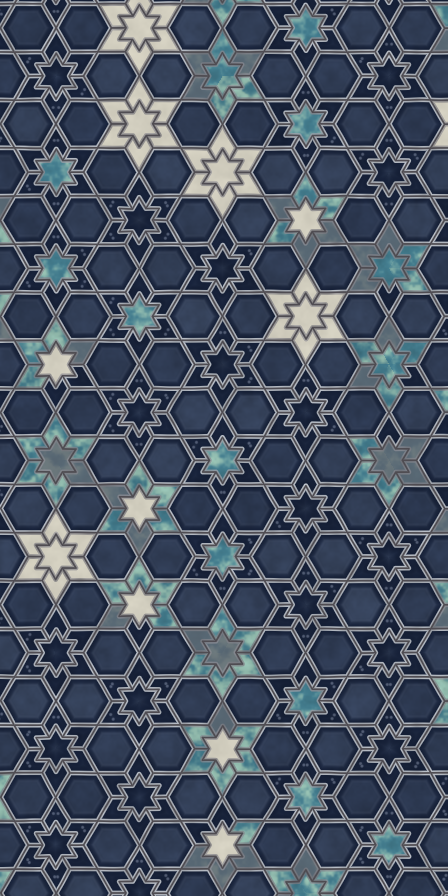
A Shadertoy shader for this pattern:

```glsl
// Glazed mosaic of navy hexagons and six-pointed stars with pale raised joints
#define REPEATS 9.32
#define ORIGIN vec2(0.5825, 0.53)
#define JOINT_CORE 0.009
#define JOINT_EDGE 0.025
#define NAVY_DARK vec3(0.085, 0.125, 0.215)
#define NAVY_LIGHT vec3(0.205, 0.255, 0.350)
#define CREAM vec3(0.83, 0.815, 0.755)
#define TEAL vec3(0.27, 0.50, 0.57)
#define SEAFOAM vec3(0.53, 0.68, 0.63)
#define SLATE vec3(0.37, 0.38, 0.42)
#define RIM vec3(0.66, 0.68, 0.71)
#define GROUT vec3(0.31, 0.30, 0.32)

const float SIXTH = 1.04719755;
const vec2 LATTICE = vec2(1.7320508, 1.0);

float hash(vec2 p) {
    vec3 q = fract(vec3(p.xyx) * 0.1031);
    q += dot(q, q.yzx + 33.33);
    return fract((q.x + q.y) * q.z);
}

float noise(vec2 p) {
    vec2 i = floor(p), f = fract(p);
    f = f * f * (3.0 - 2.0 * f);
    return mix(mix(hash(i), hash(i + vec2(1, 0)), f.x),
               mix(hash(i + vec2(0, 1)), hash(i + vec2(1, 1)), f.x), f.y);
}

float fbm(vec2 p) {
    return 0.55 * noise(p) + 0.3 * noise(p * 2.1 + 7.0) + 0.15 * noise(p * 4.3 + 19.0);
}

float segment(vec2 p, vec2 a, vec2 b) {
    vec2 d = b - a;
    return length(p - a - d * clamp(dot(p - a, d) / dot(d, d), 0.0, 1.0));
}

// Offset from the nearest star centre on a triangular lattice
vec2 starLocal(vec2 p) {
    vec2 a = p - LATTICE * round(p / LATTICE);
    vec2 shifted = p - 0.5 * LATTICE;
    vec2 b = shifted - LATTICE * round(shifted / LATTICE);
    return dot(a, a) < dot(b, b) ? a : b;
}

vec3 navyGlaze(float d, float seed, float mottle) {
    float pool = smoothstep(0.02, 0.12, d);
    return mix(NAVY_DARK, NAVY_LIGHT, pool * (0.7 + 0.35 * seed)) * (0.88 + 0.24 * mottle);
}

vec3 tealGlaze(float seed, float mottle) {
    vec3 c = mix(TEAL, SEAFOAM, smoothstep(0.35, 0.75, mottle + 0.3 * (seed - 0.5)));
    return c * (0.8 + 0.4 * mottle);
}

void mainImage(out vec4 fragColor, in vec2 fragCoord) {
    float pixel = REPEATS / iResolution.y;
    vec2 p = fragCoord * pixel - ORIGIN;
    p += 0.008 * (vec2(noise(p * 5.0 + 40.0), noise(p * 5.0 + 80.0)) - 0.5);

    // Fold each star cell into half of a 60 degree sector
    vec2 local = starLocal(p);
    vec2 centre = p - local;
    vec2 id = round(centre / (0.5 * LATTICE)) + 60.0;
    float angle = atan(local.y, local.x);
    float sector = floor(angle / SIXTH);
    float turn = angle - (sector + 0.5) * SIXTH;
    vec2 q = length(local) * vec2(cos(turn), abs(sin(turn)));

    // Joint network: hexagon edge, radial seam, inner star edge
    vec2 tip = vec2(0.5, 0.0), notch = vec2(0.25, 0.14434);
    vec2 point = vec2(0.238, 0.0), hollow = vec2(0.1195, 0.069);
    float d = min(segment(q, tip, notch),
              min(segment(q, notch, hollow), segment(q, hollow, point)));
    bool inHexagon = dot(q - tip, vec2(0.5, 0.8660254)) > 0.0;
    vec2 edge = hollow - point;
    bool inStar = (q.x - point.x) * edge.y - q.y * edge.x < 0.0;

    // Evenly spread choice of glaze for each star
    float kind = fract(dot(id, vec2(0.7548777, 0.5698403)) + 0.3 * hash(id));
    float tipSeed = hash(id * 7.0 + sector * 3.0 + 31.0);
    float mottle = fbm(p * 8.0 + 50.0);
    float glazed = 0.0;
    vec3 tile;

    if (inHexagon) {
        float corner = round(angle / SIXTH) * SIXTH;
        vec2 hexCentre = centre + 0.57735 * vec2(cos(corner), sin(corner));
        float seed = hash(round(hexCentre / vec2(0.288675, 0.5)) + 90.0);
        tile = navyGlaze(d, seed, mottle);
        tile += 0.035 * smoothstep(0.025, 0.0, abs(d - 0.085));
    } else if (kind < 0.15 || (inStar && kind < 0.28)) {
        tile = CREAM * (0.94 + 0.1 * mottle);
        glazed = 0.8;
    } else if (kind < 0.48 && (inStar || tipSeed > 0.14)) {
        tile = tealGlaze(tipSeed, mottle);
        bool worn = inStar ? hash(id + 17.0) < 0.25 : tipSeed < 0.36;
        if (worn) tile = mix(SLATE, tile, 0.25);
        glazed = 0.7;
    } else if (inStar && kind < 0.60) {
        tile = tealGlaze(0.3, mottle);
        glazed = 0.5;
    } else {
        tile = navyGlaze(d * 0.6, tipSeed, mottle);
        // Small gloss fleck on dark points
        vec2 fleck = vec2(0.33, 0.03 * tipSeed);
        if (!inStar) tile += 0.22 * smoothstep(0.025, 0.005, length(q - fleck)) * step(0.5, tipSeed);
    }

    // Pale rims on both sides of a darker joint
    float joint = clamp((JOINT_EDGE - d) / pixel + 0.5, 0.0, 1.0);
    float core = clamp((JOINT_CORE - d) / pixel + 0.5, 0.0, 1.0);
    vec3 rim = mix(RIM, mix(GROUT * 1.35, tile, 0.4), glazed);
    rim *= 0.9 + 0.2 * noise(p * 12.0 + 30.0);
    vec3 color = mix(mix(tile, rim, joint), GROUT, core);
    fragColor = vec4(clamp(color, 0.0, 1.0), 1.0);
}
```
